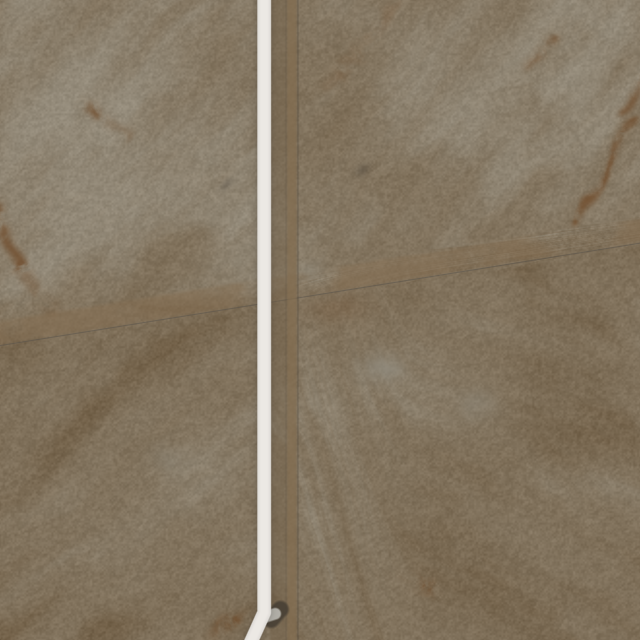
A three.js fragment shader for this texture:

```glsl
// Weathered sandstone slabs with a sloping seam, a vertical joint and a white cable.
// Stone is layered noise: broad tone, slanted veins and fine grain, then soft patches,
// rust streaks along segments, and finally the joints, the clip and the cable.
varying vec2 vUv;

const vec3 BROWN = vec3(0.445, 0.375, 0.280);
const vec3 SAND = vec3(0.505, 0.447, 0.362);
const vec3 GREY = vec3(0.580, 0.545, 0.480);
const vec3 RUST = vec3(0.430, 0.285, 0.155);
const vec3 DARK = vec3(0.270, 0.240, 0.200);
const vec3 WHITE = vec3(0.925, 0.912, 0.895);

float hash(vec2 p) {
  vec3 q = fract(vec3(p.xyx) * 0.1031);
  q += dot(q, q.yzx + 33.33);
  return fract((q.x + q.y) * q.z);
}

float noise(vec2 p) {
  vec2 i = floor(p), f = fract(p);
  f = f * f * (3.0 - 2.0 * f);
  return mix(mix(hash(i), hash(i + vec2(1, 0)), f.x),
             mix(hash(i + vec2(0, 1)), hash(i + vec2(1, 1)), f.x), f.y);
}

float fbm(vec2 p) {
  float sum = 0.0, amp = 0.5;
  for (int i = 0; i < 5; i++) {
    sum += amp * noise(p);
    p = mat2(0.8, 0.6, -0.6, 0.8) * p * 2.03 + 17.3;
    amp *= 0.5;
  }
  return sum;
}

vec2 rotate(vec2 p, float a) {
  return vec2(cos(a) * p.x + sin(a) * p.y, cos(a) * p.y - sin(a) * p.x);
}

float segment(vec2 p, vec2 a, vec2 b) {
  vec2 d = b - a;
  return length(p - a - d * clamp(dot(p - a, d) / dot(d, d), 0.0, 1.0));
}

// Soft oval, 1 at its centre
float patchMask(vec2 p, vec2 centre, vec2 radius) {
  vec2 d = (p - centre) / radius;
  return exp(-dot(d, d));
}

// Broken, soft-edged mark along a segment
float streak(vec2 p, vec2 a, vec2 b, float width) {
  float d = segment(p, a, b) / width;
  return exp(-d * d) * smoothstep(0.2, 0.65, fbm(p * 38.0));
}

// Antialiased band around zero distance
float line(float d, float halfWidth, float soft) {
  return 1.0 - smoothstep(halfWidth - soft, halfWidth + soft, abs(d));
}

vec3 stone(vec2 p, float aboveSeam) {
  float broad = fbm(p * 4.0 + 3.1);
  float fallAngle = mix(0.65, -0.45, smoothstep(0.4, 0.65, p.x));
  float angle = mix(fallAngle, 0.85, aboveSeam);
  float veins = fbm(rotate(p, angle) * vec2(5.0, 22.0) + broad * 2.0);
  float tone = 0.38 + 0.15 * aboveSeam + (broad - 0.48) * 0.75 + (veins - 0.48) * 0.65;
  tone += 0.27 * patchMask(p, vec2(0.76, 0.84), vec2(0.20, 0.17));
  tone += 0.20 * patchMask(p, vec2(0.14, 0.72), vec2(0.18, 0.19));
  tone += 0.16 * patchMask(p, vec2(0.27, 0.29), vec2(0.13, 0.09));
  tone += 0.16 * patchMask(p, vec2(0.70, 0.37), vec2(0.16, 0.10));
  tone -= 0.22 * patchMask(p, vec2(0.52, 0.75), vec2(0.09, 0.22));
  tone -= 0.15 * patchMask(p, vec2(0.06, 0.25), vec2(0.15, 0.08));
  tone -= 0.13 * (1.0 - smoothstep(0.0, 0.25, p.y));
  vec3 col = mix(BROWN, SAND, smoothstep(0.0, 0.45, tone));
  col = mix(col, GREY, smoothstep(0.4, 0.95, tone));
  float grain = noise(rotate(p, 0.6) * vec2(150.0, 230.0)) + noise(p * 330.0) - 1.0;
  return col + 0.045 * grain + 0.025 * (fbm(p * 65.0) - 0.48);
}

void main() {
  vec2 p = vUv;
  float seam = p.y - (0.460 + 0.160 * p.x);
  vec3 col = stone(p, smoothstep(-0.01, 0.045, seam));

  // Pale mineral deposits
  vec2 warped = p + 0.035 * (vec2(fbm(p * 18.0), fbm(p * 18.0 + 9.0)) - 0.48);
  float pale = patchMask(warped, vec2(0.600, 0.422), vec2(0.032, 0.027));
  pale += 0.6 * patchMask(warped, vec2(0.745, 0.370), vec2(0.030, 0.022));
  pale += 0.5 * patchMask(warped, vec2(0.265, 0.285), vec2(0.035, 0.025));
  pale += 0.5 * patchMask(warped, vec2(0.480, 0.577), vec2(0.022, 0.008));
  col = mix(col, vec3(0.58, 0.57, 0.53), 0.55 * min(pale, 1.0));

  // Rust and dark stains
  vec2 q = p + 0.016 * (vec2(noise(p * 32.0), noise(p * 32.0 + 5.0)) - 0.5);
  float rust = streak(q, vec2(0.905, 0.65), vec2(0.985, 0.81), 0.007);
  rust += 0.8 * streak(q, vec2(0.975, 0.83), vec2(1.0, 0.88), 0.008);
  rust += 0.7 * streak(q, vec2(0.825, 0.90), vec2(0.865, 0.935), 0.008);
  rust += 0.7 * streak(q, vec2(0.125, 0.842), vec2(0.150, 0.830), 0.009);
  rust += 0.35 * streak(q, vec2(0.150, 0.830), vec2(0.200, 0.790), 0.010);
  rust += 0.9 * streak(q, vec2(-0.01, 0.68), vec2(0.03, 0.585), 0.010);
  rust += 0.5 * streak(q, vec2(0.03, 0.585), vec2(0.08, 0.52), 0.012);
  rust += 0.4 * streak(q, vec2(0.52, 0.87), vec2(0.61, 0.985), 0.012);
  rust += 1.1 * streak(q, vec2(0.642, 0.095), vec2(0.674, 0.082), 0.011);
  rust += 1.1 * streak(q, vec2(0.340, 0.008), vec2(0.377, 0.036), 0.010);
  rust += 0.3 * patchMask(warped, vec2(0.53, 0.52), vec2(0.055, 0.025));
  col = mix(col, RUST, 0.75 * min(rust, 1.0));
  float spots = patchMask(q, vec2(0.567, 0.738), vec2(0.010)) + patchMask(q, vec2(0.352, 0.713), vec2(0.008));
  col = mix(col, DARK, 0.35 * spots);

  // Sloping seam with its tan border
  float border = line(seam - 0.020, 0.018, 0.005) * smoothstep(0.25, 0.6, fbm(p * 14.0));
  col = mix(col, vec3(0.52, 0.43, 0.32), 0.55 * border);
  col = mix(col, vec3(0.34, 0.32, 0.29), 0.55 * line(seam, 0.0008, 0.0012));

  // Vertical joint: shaded channel, tan strip and dark edge
  col = mix(col, BROWN, 0.45 * line(p.x - 0.443, 0.021, 0.003));
  col = mix(col, vec3(0.53, 0.44, 0.32), 0.55 * line(p.x - 0.456, 0.007, 0.003));
  col = mix(col, DARK, 0.38 * line(p.x - 0.4655, 0.001, 0.0018));
  col = mix(col, DARK, 0.18 * line(p.x - 0.447, 0.001, 0.002));

  // Clip and bent cable
  float clip = segment(p, vec2(0.424, 0.032), vec2(0.438, 0.048));
  col = mix(col, DARK, 0.85 * line(clip, 0.013, 0.003));
  float plate = segment(p, vec2(0.408, 0.034), vec2(0.430, 0.041));
  col = mix(col, vec3(0.70, 0.69, 0.66), line(plate, 0.009, 0.002));
  float cable = min(segment(p, vec2(0.4128, 1.1), vec2(0.4128, 0.043)),
                    segment(p, vec2(0.4128, 0.043), vec2(0.388, -0.012)));
  col *= 1.0 - 0.16 * exp(-max(cable - 0.010, 0.0) * 220.0);
  col = mix(col, WHITE - 0.05 * smoothstep(0.004, 0.011, cable), line(cable, 0.0108, 0.0014));
  gl_FragColor = vec4(col, 1.0);
}
```
